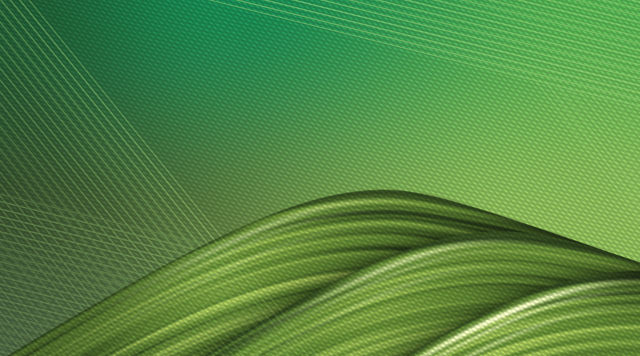
Write a WebGL 1 fragment shader that draws this background.

```glsl
precision highp float;
// Green woven backdrop with fine line bundles and three glossy, streaked ribbons.
uniform vec2 u_resolution;

const float TAU = 6.28319;
const vec2 STEEP = vec2(0.777, 0.630);   // normal of the steep lines
const vec2 SHALLOW = vec2(0.240, 0.971); // normal of the shallow lines

vec2 hashGradient(vec2 cell) {
  float angle = TAU * fract(sin(dot(cell, vec2(127.1, 311.7))) * 43758.5);
  return vec2(cos(angle), sin(angle));
}

// Gradient noise, roughly -0.7 to 0.7
float gradientNoise(vec2 q) {
  vec2 i = floor(q), f = fract(q);
  vec2 u = f * f * f * (f * (f * 6.0 - 15.0) + 10.0);
  float a = dot(hashGradient(i), f);
  float b = dot(hashGradient(i + vec2(1, 0)), f - vec2(1, 0));
  float c = dot(hashGradient(i + vec2(0, 1)), f - vec2(0, 1));
  float d = dot(hashGradient(i + vec2(1, 1)), f - vec2(1, 1));
  return mix(mix(a, b, u.x), mix(c, d, u.x), u.y);
}

float bell(float x, float width) {
  return exp(-x * x / (width * width));
}

// Height of a hill with its own slope and roundness on either side
float crest(float x, vec2 peak, vec2 slopes, vec2 rounding) {
  float d = x - peak.x;
  float s = d < 0.0 ? slopes.x : slopes.y;
  float r = d < 0.0 ? rounding.x : rounding.y;
  return peak.y - s * (sqrt(d * d + r * r) - r);
}

// Parallel lines filling the side of an edge that the normal points to
float lineBundle(vec2 p, vec2 start, vec2 normal, float spacing, float reach, float px) {
  float d = dot(p - start, normal);
  float nearest = abs(mod(d + 0.5 * spacing, spacing) - 0.5 * spacing);
  float line = 1.0 - smoothstep(0.0003, 0.0008 + px, nearest);
  return line * smoothstep(-px, px, d + 0.001) * exp(-max(d, 0.0) / reach);
}

// Fine cross weave along both line directions
float weave(vec2 p) {
  float rows = sin(TAU * dot(p, SHALLOW) / 0.0108);
  float cross = sin(TAU * dot(p, STEEP) / 0.0108);
  return 0.5 * (rows + cross) + 0.4 * rows * cross;
}

vec3 backdrop(vec2 uv) {
  vec3 pine = vec3(0.12, 0.35, 0.20);
  vec3 teal = vec3(0.09, 0.53, 0.32);
  vec3 fresh = vec3(0.32, 0.67, 0.31);
  vec3 olive = vec3(0.21, 0.30, 0.17);
  vec3 lime = vec3(0.54, 0.71, 0.34);
  vec3 top = mix(mix(pine, teal, smoothstep(0.0, 0.36, uv.x)), fresh, smoothstep(0.36, 0.95, uv.x));
  vec3 low = mix(olive, lime, smoothstep(-0.04, 0.82, uv.x));
  low += 0.07 * (1.0 - smoothstep(0.0, 0.5, uv.y)) * (1.0 - uv.x);
  return mix(low, top, smoothstep(0.34, 1.04, uv.y));
}

// Surface at a depth below its crest; gloss = centre x, length, strength
vec3 ribbon(vec2 p, float depth, float peakX, float seed, vec3 gloss) {
  vec3 shade = vec3(0.17, 0.25, 0.11);
  vec3 leaf = vec3(0.38, 0.53, 0.20);
  vec3 pale = vec3(0.64, 0.76, 0.34);
  vec3 shine = vec3(0.95, 0.98, 0.76);
  // Streaks run a little flatter than the crest
  float across = depth - 0.06 * bell(p.x - peakX, 0.45);
  float broad = gradientNoise(vec2(p.x * 0.9 + seed, across * 30.0 + seed));
  float fine = gradientNoise(vec2(p.x * 0.7 - seed, across * 85.0));
  float pleats = sin(TAU * (across / 0.034 + 0.5 * broad));
  float glow = bell(p.x - gloss.x + 0.5 * depth, gloss.y);
  float tone = 0.42 + 0.34 * broad + 0.42 * fine + 0.10 * pleats + 0.20 * glow;
  float rimWidth = 0.016 + 0.026 * bell(p.x - peakX, 0.30);
  tone *= 0.25 + 0.75 * smoothstep(0.0, rimWidth, depth);
  vec3 col = mix(shade, leaf, smoothstep(0.0, 0.52, tone));
  col = mix(col, pale, smoothstep(0.48, 0.95, tone));
  float streak = bell(depth - 0.030, 0.009) + 0.5 * bell(depth - 0.056, 0.006);
  streak += 0.4 * bell(depth - 0.100, 0.007);
  return mix(col, shine, clamp(gloss.z * glow * streak, 0.0, 1.0));
}

void main() {
  vec2 p = gl_FragCoord.xy / u_resolution.y;
  vec2 uv = gl_FragCoord.xy / u_resolution;
  float px = 1.0 / u_resolution.y;

  // Depth below each crest, back to front
  float back = crest(p.x, vec2(1.080, 0.467), vec2(0.65, 0.36), vec2(0.423, 0.164)) - p.y;
  float middle = crest(p.x, vec2(1.408, 0.350), vec2(0.70, 0.40), vec2(0.446, 0.235)) - p.y;
  float front = crest(p.x, vec2(1.803, 0.239), vec2(0.80, 0.40), vec2(0.587, 0.200)) - p.y;
  float onRibbon = smoothstep(-px, px, back);

  // Ribbons, each shaded by the one in front
  vec3 backCol = ribbon(p, back, 1.08, 2.3, vec3(0.72, 0.28, 0.40));
  backCol *= 1.0 - 0.42 * exp(min(middle, 0.0) / 0.040);
  backCol *= 0.72 + 0.28 * smoothstep(0.05, 0.65, p.x);
  vec3 middleCol = ribbon(p, middle, 1.41, 7.1, vec3(1.12, 0.25, 0.55));
  middleCol *= 1.0 - 0.42 * exp(min(front, 0.0) / 0.035);
  vec3 frontCol = ribbon(p, front, 1.80, 11.7, vec3(1.42, 0.27, 1.10));
  frontCol *= 1.0 - 0.50 * smoothstep(1.62, 1.82, p.x) * exp(-max(front, 0.0) / 0.06);

  vec3 col = mix(backdrop(uv), backCol, onRibbon);
  col = mix(col, middleCol, smoothstep(-px, px, middle));
  col = mix(col, frontCol, smoothstep(-px, px, front));
  col *= 1.0 + 0.14 * weave(p);

  // Line bundles
  vec2 leftStart = vec2(0.082, 1.0), upperStart = vec2(0.587, 1.0);
  float leftSide = smoothstep(-px, px, dot(leftStart - p, STEEP));
  float belowUpper = smoothstep(-px, px, dot(upperStart - p, SHALLOW));
  float left = lineBundle(p, leftStart, -STEEP, 0.0205, 0.55, px);
  float lower = leftSide * lineBundle(p, vec2(0.0, 0.455), -SHALLOW, 0.0205, 0.80, px);
  float upper = lineBundle(p, upperStart, SHALLOW, 0.0190, 1.20, px);
  float right = belowUpper * lineBundle(p, vec2(1.502, 0.777), vec2(0.80, 0.60), 0.0205, 0.25, px);
  float lines = 0.42 * max(left, 0.7 * lower) * mix(1.0, 0.45, onRibbon);
  lines += (1.0 - onRibbon) * (0.52 * upper + 0.30 * right);
  col = mix(col, vec3(0.64, 0.85, 0.48), clamp(lines, 0.0, 1.0));

  gl_FragColor = vec4(clamp(col, 0.0, 1.0), 1.0);
}
```
